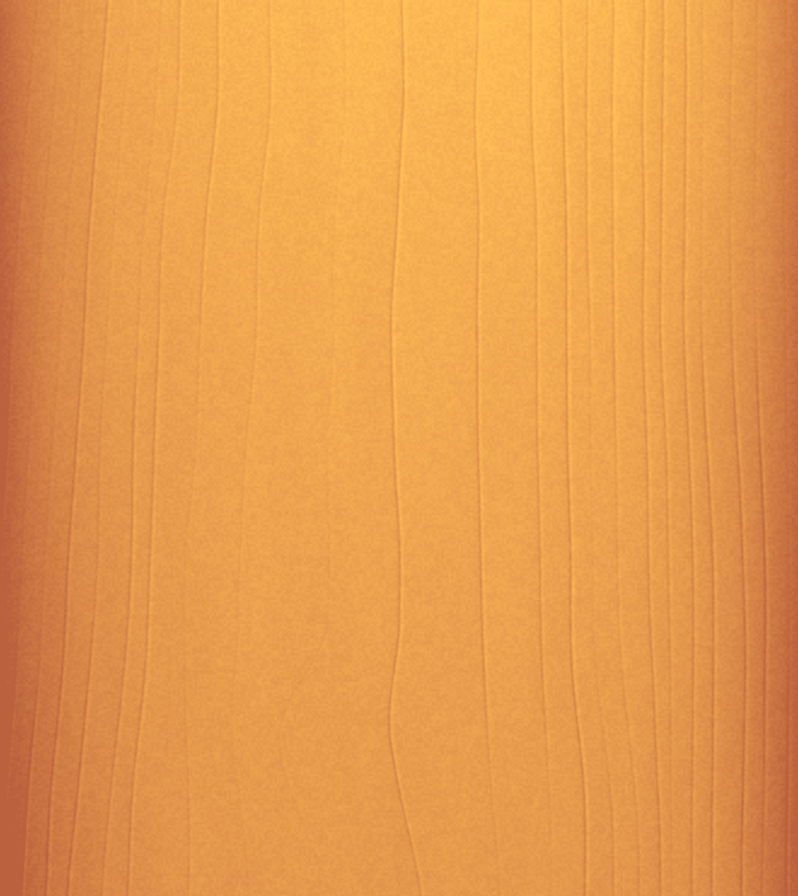
Reproduce this texture procedurally as a WebGL 2 fragment shader.

```glsl
#version 300 es
precision highp float;

uniform vec2 u_resolution;
out vec4 outColor;

const vec3 DARK_WOOD = vec3(0.755, 0.405, 0.248);
const vec3 LIGHT_WOOD = vec3(0.98, 0.71, 0.33);
const int LINE_COUNT = 24;
const float LINE_WIDTH = 0.0019;
const float GROOVE_DEPTH = 0.25;
const float RIDGE_LIGHT = 0.15;
const float STRIP_SHADE = 0.05;
const float GRAIN_CELLS = 330.0;
const float GRAIN_CONTRAST = 0.15;
const float KNOT_PUSH = 0.075;

float hash(vec2 cell) {
    uvec2 q = uvec2(ivec2(cell)) * uvec2(1597334673u, 3812015801u);
    uint h = (q.x ^ q.y) * 1597334673u;
    h = (h ^ (h >> 16)) * 2246822519u;
    h ^= h >> 13;
    return float(h >> 8) / 16777216.0;
}

float noise(vec2 p) {
    vec2 c = floor(p);
    vec2 f = p - c;
    f = f * f * (3.0 - 2.0 * f);
    float low = mix(hash(c), hash(c + vec2(1, 0)), f.x);
    float high = mix(hash(c + vec2(0, 1)), hash(c + vec2(1, 1)), f.x);
    return mix(low, high, f.y);
}

float bell(float x) {
    return exp(-x * x);
}

// Even spacing at the sides with a wide gap left of centre
float ringBase(float index) {
    float t = index / float(LINE_COUNT - 1);
    return 0.69 * t + 0.31 * smoothstep(0.26, 0.55, t);
}

// Horizontal position of one growth line at height y
float ringPath(float index, float y) {
    float gap = ringBase(index + 1.0) - ringBase(index);
    float x = ringBase(index) + gap * 0.55 * (hash(vec2(index, 71)) - 0.5) + 0.012;
    float lean = mix(0.065, -0.008, smoothstep(0.1, 0.6, x));
    float knot = smoothstep(-0.1, 0.17, y) * (1.0 - smoothstep(0.17, 0.31, y));
    float foot = 1.0 - smoothstep(0.02, 0.34, y);
    float sway = noise(vec2(index * 0.4, y * 3.0 + 5.0)) - 0.5;
    float kink = noise(vec2(index * 0.7 + 30.0, y * 8.0)) - 0.5;
    return x + lean * (y - 0.5)
        - KNOT_PUSH * knot * bell((x - 0.43) / 0.085)
        + 0.028 * foot * bell((x - 0.72) / 0.12)
        + gap * (0.55 * sway + 0.14 * kink);
}

// Warm light from the top, with darkened side edges
float boardTone(vec2 uv) {
    float tone = 0.635 + 0.33 * uv.y;
    tone += 0.12 * uv.y * uv.y * bell((uv.x - 0.62) / 0.28);
    tone -= 0.92 * exp(-uv.x / 0.09);
    tone -= 0.78 * exp(-(1.0 - uv.x) / 0.07);
    return tone;
}

// Dark groove, light ridge beside it and a soft shade on the left
float ringRelief(vec2 uv) {
    float relief = 0.0;
    for (int i = 0; i < LINE_COUNT; i++) {
        float index = float(i);
        float d = uv.x - ringPath(index, uv.y);
        float strength = smoothstep(0.15, 0.6, noise(vec2(index * 7.0, uv.y * 2.5 + 9.0)));
        strength = mix(0.25, 1.0, strength) * mix(0.65, 1.0, hash(vec2(index, 13)));
        float groove = bell(d / LINE_WIDTH);
        float ridge = bell((d - 1.9 * LINE_WIDTH) / (1.2 * LINE_WIDTH));
        float shade = exp(-abs(d) / 0.016) * (1.0 - smoothstep(-0.002, 0.002, d));
        relief += strength * (RIDGE_LIGHT * ridge - GROOVE_DEPTH * groove - STRIP_SHADE * shade);
    }
    return relief;
}

void main() {
    vec2 uv = gl_FragCoord.xy / u_resolution;
    vec2 p = gl_FragCoord.xy / u_resolution.x;

    float tone = boardTone(uv) + ringRelief(uv);

    // Fine speckle, soft mottling and faint long streaks
    tone += GRAIN_CONTRAST * (noise(p * GRAIN_CELLS) - 0.5);
    tone += 0.05 * (noise(p * 110.0 + 40.0) - 0.5);
    tone += 0.06 * (noise(p * vec2(28.0, 3.0) + 80.0) - 0.5);

    vec3 color = mix(DARK_WOOD, LIGHT_WOOD, clamp(tone, -0.08, 1.15));
    outColor = vec4(color, 1.0);
}
```
